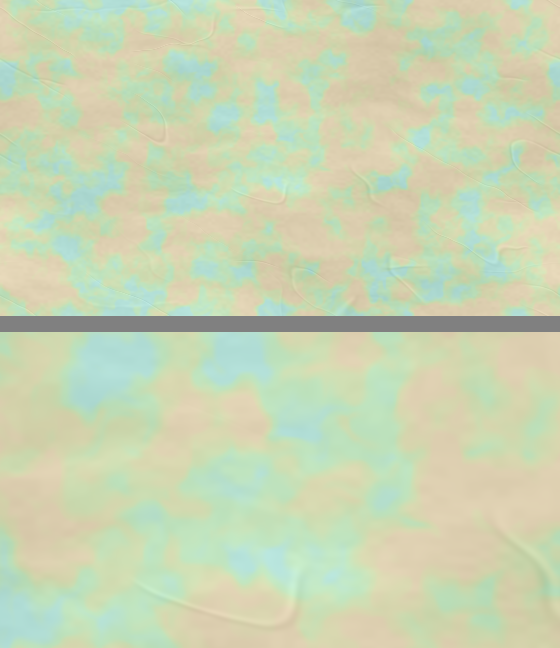
Top: the whole. Bottom: its middle third, enlarged.
Write a WebGL 1 fragment shader that draws this texture.

```glsl
precision highp float;
// Aged, creased paper with soft mint and pale blue stains on warm cream.
// Wrapping value noise drives a colour ramp; stretched and sheared noise
// adds paper shading, wrinkles and thin creases. The result tiles both ways.

uniform vec2 u_resolution;

#define STAIN_CELLS vec2(25.0, 14.0)
#define STAIN_SPREAD 0.119
#define WARP_AMOUNT 0.012
#define SHADE_AMOUNT 0.085
#define WRINKLE_AMOUNT 0.045
#define CREASE_AMOUNT 0.065
#define CREASE_SHARPNESS 42.0
#define GRAIN_AMOUNT 0.018

const vec3 TAN   = vec3(0.868, 0.812, 0.692);
const vec3 CREAM = vec3(0.842, 0.838, 0.682);
const vec3 LIME  = vec3(0.800, 0.860, 0.690);
const vec3 MINT  = vec3(0.738, 0.880, 0.732);
const vec3 BLUE  = vec3(0.690, 0.865, 0.835);

float hash(vec2 cell, float seed) {
  vec3 q = fract(vec3(cell.xyx + seed * 17.3) * vec3(0.1031, 0.1030, 0.0973));
  q += dot(q, q.yzx + 33.33);
  return fract((q.x + q.y) * q.z);
}

// Value noise that repeats once per unit of uv; cells must be whole numbers.
float noise(vec2 uv, vec2 cells, float seed) {
  vec2 p = uv * cells;
  vec2 f = fract(p);
  vec2 a = floor(mod(floor(p) + 0.5, cells));
  vec2 b = floor(mod(floor(p) + 1.5, cells));
  f = f * f * f * (f * (f * 6.0 - 15.0) + 10.0);
  return mix(mix(hash(a, seed), hash(vec2(b.x, a.y), seed), f.x),
             mix(hash(vec2(a.x, b.y), seed), hash(b, seed), f.x), f.y);
}

// Pairs of noise values bend the grid so that cells do not show.
vec2 warp(vec2 uv, vec2 cells, float seed) {
  return vec2(noise(uv, cells, seed), 1.7 * noise(uv, cells, seed + 1.0)) - vec2(0.5, 0.85);
}

// Stain strength in standard deviations around the mean.
float stainLevel(vec2 uv) {
  vec2 p = uv + WARP_AMOUNT * (warp(uv, vec2(34.0, 19.0), 1.0)
                             + warp(uv, vec2(75.0, 42.0), 3.0));
  float level = 0.20 * noise(p, vec2(9.0, 5.0), 5.0)
              + 0.45 * noise(p, STAIN_CELLS, 6.0)
              + 0.23 * noise(p, STAIN_CELLS * 2.0, 7.0)
              + 0.12 * noise(p, STAIN_CELLS * 4.0, 8.0);
  return (level - 0.5) / STAIN_SPREAD;
}

vec3 stainColor(float level) {
  vec3 color = mix(TAN, CREAM, smoothstep(-0.85, -0.10, level));
  color = mix(color, LIME, smoothstep(-0.10, 0.60, level));
  color = mix(color, MINT, smoothstep(0.50, 1.25, level));
  return mix(color, BLUE, smoothstep(1.20, 2.30, level));
}

// A fold along a noise contour: lit on one side, shaded on the other.
float crease(vec2 uv, vec2 cells, float seed) {
  float d = (noise(uv, cells, seed) - 0.5) * CREASE_SHARPNESS;
  float mask = smoothstep(0.50, 0.80, noise(uv, vec2(11.0, 7.0), seed + 1.0));
  return d * exp(-d * d) * mask;
}

void main() {
  vec2 uv = gl_FragCoord.xy / u_resolution;
  vec2 bent = uv + 0.025 * warp(uv, vec2(9.0, 6.0), 10.0)
                 + 0.006 * warp(uv, vec2(36.0, 20.0), 12.0);
  vec2 slanted = vec2(bent.x, bent.y + bent.x);  // whole-turn shear still tiles

  // Broad, mostly horizontal light and dark areas
  float shade = 0.65 * noise(bent, vec2(6.0, 7.0), 14.0)
              + 0.35 * noise(bent, vec2(13.0, 17.0), 15.0) - 0.5;

  // Soft wrinkles, as height differences across the slope
  vec2 lightStep = vec2(0.003, 0.007);
  float wrinkle = noise(slanted, vec2(14.0, 21.0), 16.0)
                - noise(slanted + lightStep, vec2(14.0, 21.0), 16.0)
                + noise(bent, vec2(11.0, 29.0), 17.0)
                - noise(bent + lightStep, vec2(11.0, 29.0), 17.0);

  // Sharp creases in two directions
  float folds = crease(slanted, vec2(5.0, 9.0), 18.0)
              + crease(bent, vec2(4.0, 10.0), 20.0);

  float grain = noise(bent, vec2(120.0, 100.0), 22.0) - 0.5;

  float light = SHADE_AMOUNT * shade + WRINKLE_AMOUNT * wrinkle
              + CREASE_AMOUNT * folds + GRAIN_AMOUNT * grain;
  vec3 color = stainColor(stainLevel(uv)) + light;
  gl_FragColor = vec4(clamp(color, 0.0, 1.0), 1.0);
}
```
